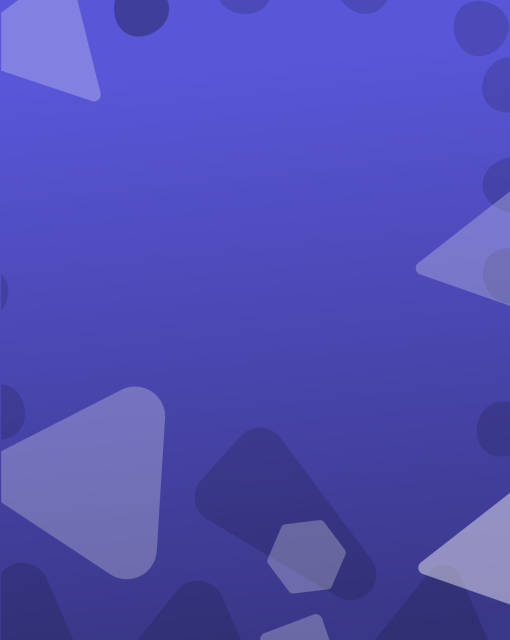
Reproduce this background procedurally as a Shadertoy shader.

```glsl
// Indigo gradient with translucent rounded triangles, soft discs and a hexagon.
// Each shape is a signed distance, blended as a tint of black or white;
// lengths are fractions of the canvas height, with the origin at lower left.

#define TOP_COLOR vec3(0.348, 0.338, 0.845)
#define BOTTOM_COLOR vec3(0.225, 0.215, 0.530)
#define GRADIENT_TILT 0.10
#define SHADE_ALPHA 0.14
#define STRONG_SHADE_ALPHA 0.28
#define LIGHT_ALPHA 0.25
#define STRONG_LIGHT_ALPHA 0.44
#define DISC_RADIUS 0.043
#define SMALL_ROUND 0.0104
#define LEFT_MARGIN 0.002

const vec3 BLACK = vec3(0.0);
const vec3 WHITE = vec3(1.0);

float cross2(vec2 a, vec2 b) { return a.x * b.y - a.y * b.x; }

// Vector from the nearest point of segment ab to p
vec2 fromSegment(vec2 p, vec2 a, vec2 b) {
    vec2 e = b - a, v = p - a;
    return v - e * clamp(dot(v, e) / dot(e, e), 0.0, 1.0);
}

// Triangle grown by a corner radius
float roundTriangle(vec2 p, vec2 a, vec2 b, vec2 c, float radius) {
    vec2 u = fromSegment(p, a, b);
    vec2 v = fromSegment(p, b, c);
    vec2 w = fromSegment(p, c, a);
    float edge = sqrt(min(dot(u, u), min(dot(v, v), dot(w, w))));
    float winding = sign(cross2(b - a, c - a));
    float inside = min(cross2(b - a, p - a) * winding,
                   min(cross2(c - b, p - b) * winding,
                       cross2(a - c, p - c) * winding));
    return (inside > 0.0 ? -edge : edge) - radius;
}

// Hexagon with vertices on the x axis, then rotated
float roundHexagon(vec2 p, float apothem, float angle, float radius) {
    const vec3 k = vec3(-0.866025, 0.5, 0.577350);
    float c = cos(angle), s = sin(angle);
    p = abs(vec2(c * p.x + s * p.y, c * p.y - s * p.x));
    p -= 2.0 * min(dot(k.xy, p), 0.0) * k.xy;
    float inner = apothem - radius;
    p -= vec2(clamp(p.x, -k.z * inner, k.z * inner), inner);
    return length(p) * sign(p.y) - radius;
}

// Disc with a slightly three-sided outline
float softDisc(vec2 p, float phase) {
    float angle = atan(p.y, p.x);
    return length(p) - DISC_RADIUS - 0.0012 * cos(3.0 * angle + phase);
}

void tint(inout vec3 color, vec3 paint, float dist, float alpha) {
    float pixel = 1.0 / iResolution.y;
    color = mix(color, paint, alpha * smoothstep(0.75 * pixel, -0.75 * pixel, dist));
}

void mainImage(out vec4 fragColor, in vec2 fragCoord) {
    vec2 p = fragCoord / iResolution.y;

    // Background gradient
    float height = clamp((p.y - GRADIENT_TILT * (p.x - 0.4)) / 0.9, 0.0, 1.0);
    vec3 background = mix(BOTTOM_COLOR, TOP_COLOR, height);
    vec3 color = background;

    // Dark discs around the border, the first one stronger
    const vec2 discs[10] = vec2[10](
        vec2(0.220, 0.986), vec2(0.382, 1.020), vec2(0.569, 1.022),
        vec2(0.751, 0.956), vec2(0.796, 0.866), vec2(0.798, 0.711),
        vec2(0.797, 0.570), vec2(0.787, 0.329), vec2(-0.003, 0.356),
        vec2(-0.030, 0.542));
    for (int i = 0; i < 10; i++) {
        float alpha = i == 0 ? STRONG_SHADE_ALPHA : SHADE_ALPHA;
        tint(color, BLACK, softDisc(p - discs[i], 1.9 * float(i)), alpha);
    }

    // Dark peaks along the bottom: position and corner radius
    const vec3 peaks[3] = vec3[3](vec3(0.035, 0.079, 0.0417),
        vec3(0.309, 0.051, 0.0417), vec3(0.693, 0.0885, 0.0286));
    for (int i = 0; i < 3; i++) {
        vec2 q = p - peaks[i].xy;
        float d = roundTriangle(q, vec2(0.0), vec2(-0.100, -0.125),
                                vec2(0.069, -0.160), peaks[i].z);
        tint(color, BLACK, d, SHADE_ALPHA);
    }

    // Large dark triangle, with the hexagon over it
    tint(color, BLACK, roundTriangle(p, vec2(0.406, 0.292), vec2(0.344, 0.223),
         vec2(0.548, 0.102), 0.040), SHADE_ALPHA);
    tint(color, WHITE, roundHexagon(p - vec2(0.479, 0.130), 0.0545, 0.12, 0.008),
         LIGHT_ALPHA);

    // Light triangles: upper left, lower left, bottom
    tint(color, WHITE, roundTriangle(p, vec2(0.147, 0.852), vec2(-0.059, 0.921),
         vec2(0.100, 1.041), SMALL_ROUND), LIGHT_ALPHA);
    tint(color, WHITE, roundTriangle(p, vec2(0.211, 0.349), vec2(0.198, 0.142),
         vec2(0.027, 0.255), 0.047), LIGHT_ALPHA);
    tint(color, WHITE, roundTriangle(p, vec2(0.4935, 0.030), vec2(0.417, 0.001),
         vec2(0.521, -0.050), SMALL_ROUND), LIGHT_ALPHA);

    // Two light triangles pointing in from the right
    for (int i = 0; i < 2; i++) {
        vec2 q = p - (i == 0 ? vec2(0.660, 0.581) : vec2(0.664, 0.113));
        float d = roundTriangle(q, vec2(0.0), vec2(0.169, 0.132),
                                vec2(0.203, -0.071), SMALL_ROUND);
        tint(color, WHITE, d, i == 0 ? LIGHT_ALPHA : STRONG_LIGHT_ALPHA);
    }

    // Thin plain margin on the left
    float pixel = 1.0 / iResolution.y;
    float margin = smoothstep(-0.5 * pixel, 0.5 * pixel, p.x - LEFT_MARGIN);
    fragColor = vec4(mix(background, color, margin), 1.0);
}
```
